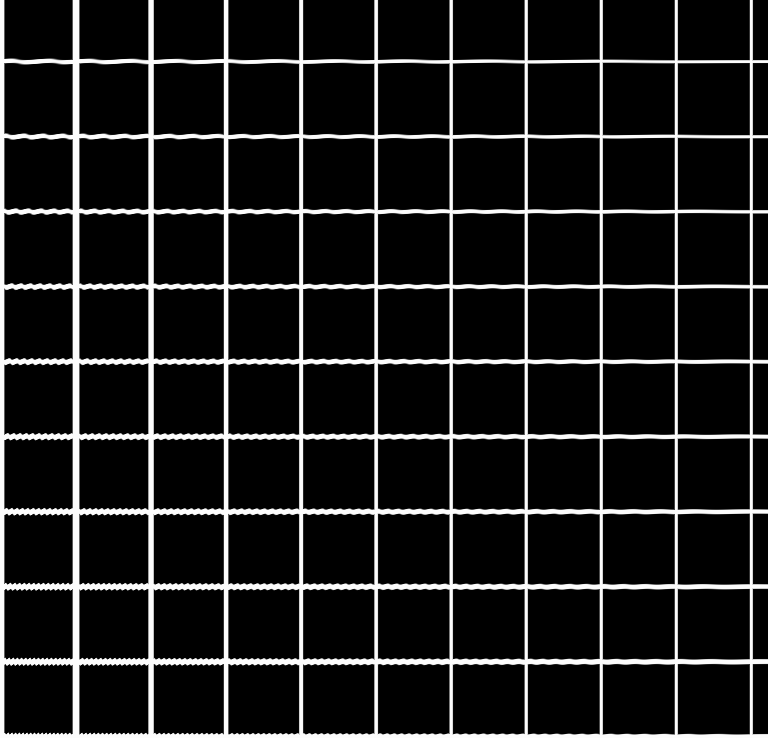
Reproduce this pattern procedurally as a Shadertoy shader.

```glsl
// White grid on black: vertical rules that thin to the right, crossed by twisted cords.

const float PITCH = 0.0977; // cell size as a share of the canvas width

// Coverage of a stroke with soft edges
float stroke(float offset, float halfWidth, float soft) {
    return 1.0 - smoothstep(halfWidth - soft, halfWidth + soft, abs(offset));
}

// Upright rules, heaviest at the left
float verticalRules(vec2 p, float soft) {
    float column = round((p.x - 0.0013) / PITCH);
    float offset = p.x - 0.0013 - column * PITCH;
    float halfWidth = min(0.00195 + 0.0039 * exp(-0.45 * column), 0.0044);
    return stroke(offset, halfWidth, soft);
}

// Level cords, heavier and more tightly twisted toward the bottom left
float twistedCords(vec2 p, float soft) {
    float row = round((p.y - 0.0801) / PITCH);
    float offset = p.y - 0.0801 - row * PITCH;
    float halfWidth = 0.0018 + 0.00017 * row + 0.00105 * (1.0 - p.x);

    // The twist loosens to the right; the lean across the cord slants each strand
    float turns = 21.0 * (row + 1.0) * (p.x - 0.48 * p.x * p.x);
    float lean = 1.4 * offset / halfWidth;
    float bulge = 0.0010 * (1.0 - 0.7 * p.x) * cos(6.28318 * turns + lean);
    return stroke(offset, halfWidth + bulge, soft);
}

void mainImage(out vec4 fragColor, in vec2 fragCoord) {
    // Width spans 0 to 1, y runs down from the top edge
    vec2 p = vec2(fragCoord.x, iResolution.y - fragCoord.y) / iResolution.x;
    float soft = max(0.75 / iResolution.x, 0.0008);

    float ink = max(verticalRules(p, soft), twistedCords(p, soft));
    fragColor = vec4(vec3(0.99 * ink), 1.0);
}
```
